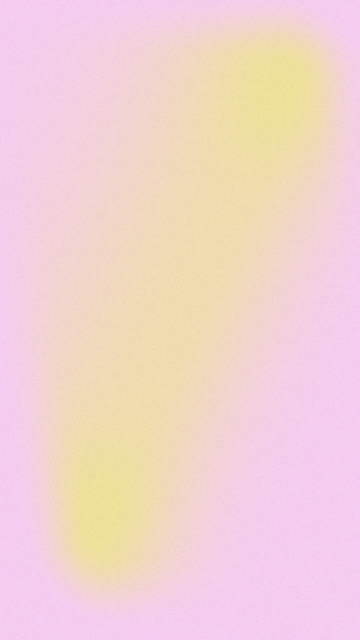
Write a Shadertoy shader that draws this background.

```glsl
// A soft yellow glow leaning across a pink ground, under fine grain.
// An uneven Gaussian ridge and two end glows are summed, then faded
// out by a sheared, rounded box; the sum blends the two colours.

// Sine-free hash giving three values in 0..1
vec3 hash32(vec2 cell) {
    vec3 q = fract(cell.xyx * vec3(0.1031, 0.1030, 0.0973));
    q += dot(q, q.yxz + 33.33);
    return fract((q.xxy + q.yzz) * q.zyx);
}

float glow(vec2 p, vec2 centre, float radius) {
    vec2 d = (p - centre) / radius;
    return exp(-dot(d, d));
}

// Ridge along the diagonal, wider on its upper left side
float ridge(vec2 p) {
    float side = dot(p - vec2(0.156, 0.219), vec2(0.914, -0.405)) - 0.0065;
    float t = side / (side > 0.0 ? 0.137 : 0.24);
    return exp(-t * t);
}

float roundedBox(vec2 p, vec2 halfSize, float radius) {
    vec2 q = abs(p) - halfSize + radius;
    return length(max(q, 0.0)) + min(max(q.x, q.y), 0.0) - radius;
}

void mainImage(out vec4 fragColor, in vec2 fragCoord) {
    vec2 uv = fragCoord / iResolution.xy;
    vec2 p = uv * vec2(0.5625, 1.0);

    // Ridge and its brighter ends
    float warmth = 0.75 * ridge(p);
    warmth += 0.30 * glow(p, vec2(0.154, 0.190), 0.117);
    warmth += 0.26 * glow(p, vec2(0.430, 0.857), 0.117);

    // Soft sheared border
    vec2 sheared = vec2(p.x + 0.15 * (p.y - 0.5), p.y);
    float border = roundedBox(sheared - vec2(0.314, 0.515), vec2(0.275, 0.448), 0.09);
    warmth *= 1.0 - smoothstep(-0.058, 0.058, border);

    vec3 pink = vec3(0.957, 0.798, 0.942);
    vec3 yellow = vec3(0.930, 0.878, 0.602);
    vec3 color = mix(pink, yellow, clamp(warmth, 0.0, 1.0));

    // Grain, partly shared between the channels
    vec3 grain = hash32(floor(uv * vec2(288.0, 512.0))) - 0.5;
    color += 0.025 * mix(grain, grain.ggg, 0.4);

    fragColor = vec4(clamp(color, 0.0, 1.0), 1.0);
}
```
